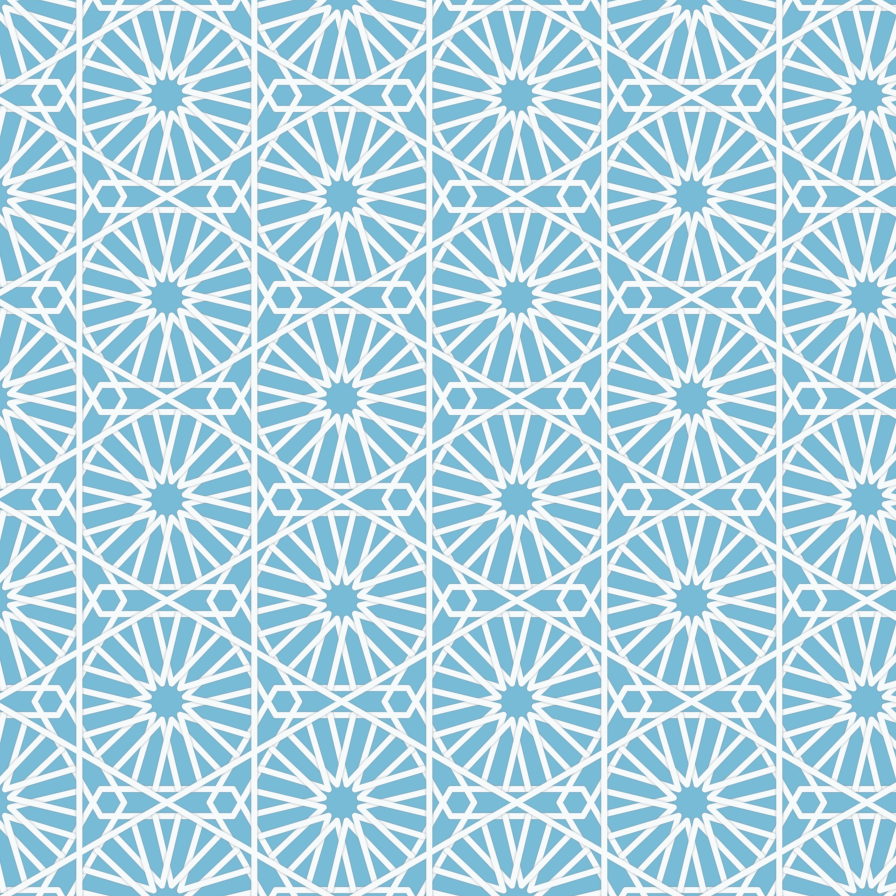
A Shadertoy shader for this pattern:

```glsl
// Interlaced white straps forming twelve-fold rosettes on a blue hexagonal lattice.

const float PI = 3.14159265;

// Offset from the nearest rosette centre; neighbours are one unit apart.
vec2 nearestCentre(vec2 p) {
    vec2 s = vec2(sqrt(3.0), 1.0);
    vec2 a = mod(p + 0.5 * s, s) - 0.5 * s;
    vec2 b = mod(p, s) - 0.5 * s;
    return dot(a, a) < dot(b, b) ? a : b;
}

// Folds the plane into one wedge of n, with the wedge axis along x.
vec2 foldWedge(vec2 q, float n) {
    float wedge = 2.0 * PI / n;
    float angle = mod(atan(q.x, q.y) + 0.5 * wedge, wedge) - 0.5 * wedge;
    return length(q) * vec2(cos(angle), sin(angle));
}

float segment(vec2 p, vec2 a, vec2 b) {
    vec2 ab = b - a;
    return length(p - a - ab * clamp(dot(p - a, ab) / dot(ab, ab), 0.0, 1.0));
}

// Lays a white strap with a soft shadow over whatever lies below.
void layStrap(inout vec3 color, float dist, float blur) {
    float shadow = smoothstep(0.028, 0.013, dist);
    color = mix(color, vec3(0.58, 0.60, 0.62), 0.32 * shadow);
    float cover = 1.0 - smoothstep(0.0148 - blur, 0.0148 + blur, dist);
    color = mix(color, vec3(0.965, 0.98, 0.985), cover);
}

void mainImage(out vec4 fragColor, in vec2 fragCoord) {
    float spacing = 0.2255;
    vec2 uv = fragCoord / iResolution.y;
    vec2 q = nearestCentre((uv - vec2(0.1862, 0.8935)) / spacing);
    float blur = 0.8 / (iResolution.y * spacing);
    float apothem = sqrt(3.0) / 4.0;
    vec3 color = vec3(0.47, 0.735, 0.845);

    // Bars between rosettes, whose ends cross into small hexagons
    vec2 side = foldWedge(q, 6.0);
    side.y = abs(side.y);
    vec2 nextSide = mat2(0.5, 0.866, 0.866, -0.5) * side;
    vec2 barEnd = vec2(apothem, 0.3274);
    float bars = min(segment(side, barEnd * vec2(1.0, -1.0), barEnd),
                     segment(nextSide, barEnd * vec2(1.0, -1.0), barEnd));
    layStrap(color, bars, blur);

    // Crossing rays that outline the petals and the central star
    vec2 ray = foldWedge(q, 12.0);
    vec2 shoulder = vec2(apothem, 0.0577);
    vec2 notch = vec2(0.089, -0.0241);
    layStrap(color, segment(ray * vec2(1.0, -1.0), shoulder, notch), blur);
    layStrap(color, segment(ray, shoulder, notch), blur);

    // Long straight straps running in three directions
    layStrap(color, abs(dot(side, vec2(0.866, 0.5)) - apothem), blur);

    fragColor = vec4(color, 1.0);
}
```
